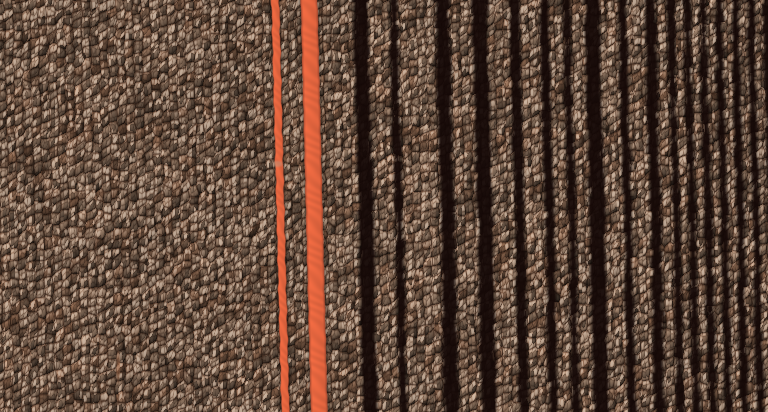
Give the GLSL for this texture, as a Shadertoy shader.

```glsl
// Looped brown carpet: a flat field at left, two orange stripes, then ribs cut by dark grooves.
// Staggered cellular noise at two scales makes yarn loops and their plies; distances to
// slightly leaning lines make the stripes and grooves. One unit is the canvas width.

const float LEAN = 0.0245;                   // sideways drift of all rows per unit height
const vec2 LOOP_SIZE = vec2(0.0112, 0.0125); // width and length of a yarn loop
const vec2 PLY_SIZE = vec2(0.0047, 0.0085);  // width and length of a visible ply
const float RIB_START = 0.465;               // where the ribbed part begins

const vec3 GROOVE = vec3(0.070, 0.026, 0.020);
const vec3 YARN_DARK = vec3(0.20, 0.125, 0.085);
const vec3 YARN_MID = vec3(0.485, 0.395, 0.325);
const vec3 YARN_PALE = vec3(0.76, 0.69, 0.625);
const vec3 YARN_RUST = vec3(0.46, 0.31, 0.22);
const vec3 ORANGE = vec3(0.89, 0.395, 0.245);
const vec3 ORANGE_DARK = vec3(0.55, 0.24, 0.16);

// Uneven grooves: centre, half width
const int GROOVE_COUNT = 10;
const vec2 GROOVES[GROOVE_COUNT] = vec2[](
    vec2(0.476, 0.0090), vec2(0.519, 0.0048), vec2(0.582, 0.0088), vec2(0.631, 0.0095),
    vec2(0.676, 0.0056), vec2(0.715, 0.0052), vec2(0.744, 0.0045), vec2(0.777, 0.0095),
    vec2(0.817, 0.0050), vec2(0.853, 0.0066));

// Even grooves at the right
const float FINE_START = 0.880;
const float FINE_PITCH = 0.0208;
const float FINE_HALF = 0.0043;

// Orange stripes: centre, half width
const vec2 THIN_STRIPE = vec2(0.3650, 0.0053);
const vec2 WIDE_STRIPE = vec2(0.4090, 0.0110);

float hash(vec2 p) {
    vec3 q = fract(p.xyx * vec3(0.1031, 0.1030, 0.0973));
    q += dot(q, q.yzx + 33.33);
    return fract((q.x + q.y) * q.z);
}

struct Loop { float gap; vec2 offset; vec2 id; };

// Nearest cell in staggered columns: border distance, offset from its centre and identity
Loop nearestLoop(vec2 p, vec2 size, float slant) {
    vec2 q = p / size;
    float column = floor(q.x), near = 9.0, next = 9.0;
    Loop result = Loop(0.0, vec2(0.0), vec2(0.0));
    for (int i = -1; i <= 1; i++) {
        float c = column + float(i);
        float y = q.y + hash(vec2(c, 7.0)) * 5.0;
        for (int j = -1; j <= 1; j++) {
            vec2 id = vec2(c, floor(y) + float(j));
            vec2 jitter = vec2(hash(id + 11.0), hash(id + 47.0)) - 0.5;
            vec2 d = vec2(q.x, y) - id - 0.5 - jitter * vec2(0.28, 0.65);
            d.x -= slant * d.y * (hash(id + 83.0) * 1.6 - 0.3);
            float dist = length(d * vec2(1.0, 0.72));
            if (dist < near) {
                next = near;
                near = dist;
                result.offset = d;
                result.id = id;
            } else next = min(next, dist);
        }
    }
    result.gap = next - near;
    return result;
}

// Signed distance to the nearest groove, negative inside
float grooveDistance(float x) {
    float d = 1.0;
    for (int i = 0; i < GROOVE_COUNT; i++)
        d = min(d, abs(x - GROOVES[i].x) - GROOVES[i].y);
    float k = max(0.0, floor((x - FINE_START) / FINE_PITCH + 0.5));
    return min(d, abs(x - FINE_START - k * FINE_PITCH) - FINE_HALF);
}

vec3 yarnColour(Loop l, Loop ply, vec2 p, float ribbed) {
    float tone = hash(l.id + 5.0), plyTone = hash(ply.id + 17.0);
    float body = smoothstep(-0.12, 0.34, l.gap);
    float plyBody = smoothstep(-0.15, 0.45, ply.gap);
    float light = dot(l.offset, vec2(-0.45, 0.50));
    vec3 base = mix(YARN_MID, YARN_RUST, smoothstep(0.6, 0.95, hash(l.id + 29.0)) * 0.6);
    base *= 0.88 + 0.24 * tone + 0.06 * ribbed;
    vec3 col = mix(YARN_DARK, base, body * (0.55 + 0.45 * plyBody));
    col *= 0.66 + 0.66 * plyTone + 0.75 * light;
    float glint = body * plyBody * smoothstep(0.42, 0.92, plyTone + 0.6 * light);
    col = mix(col, YARN_PALE, 0.72 * glint);
    float cloud = sin(p.x * 31.0 + 2.0 * sin(p.y * 17.0)) * sin(p.y * 23.0 + p.x * 13.0);
    return col * (1.03 + 0.04 * cloud);
}

// Lays a softly ribbed orange cord over the colour
vec3 addStripe(vec3 col, vec2 p, vec2 stripe, float wobble, float aa) {
    float x = p.x - stripe.x - wobble * (sin(p.y * 150.0) + 0.7 * sin(p.y * 337.0 + 1.0));
    float edge = abs(x) - stripe.y;
    float across = x / stripe.y;
    float twist = sin(p.y * 430.0 + across * 3.0 + 2.5 * sin(p.y * 91.0));
    vec3 cord = ORANGE * (1.0 + 0.035 * twist - 0.05 * across);
    cord = mix(cord, ORANGE_DARK, smoothstep(0.66, 1.1, abs(across)) * 0.75);
    col *= 1.0 - 0.3 * smoothstep(0.004, 0.0, edge);
    return mix(col, cord, smoothstep(aa, -aa, edge));
}

void mainImage(out vec4 fragColor, in vec2 fragCoord) {
    vec2 p = fragCoord / iResolution.x;
    float aa = 0.8 / iResolution.x;
    float middle = 0.5 * iResolution.y / iResolution.x;
    vec2 s = vec2(p.x + LEAN * (p.y - middle), p.y);

    // Yarn, with ragged loops along the grooves
    vec2 bent = s + vec2(0.0008 * sin(s.y * 70.0 + s.x * 40.0), 0.0);
    Loop l = nearestLoop(bent, LOOP_SIZE, 0.38);
    Loop ply = nearestLoop(bent + 3.0, PLY_SIZE, 0.65);
    vec3 col = yarnColour(l, ply, s, smoothstep(RIB_START - 0.04, RIB_START, s.x));
    float ragged = (hash(l.id + 61.0) - 0.5) * 0.0036 + (hash(ply.id + 3.0) - 0.5) * 0.002;
    float d = grooveDistance(s.x + 0.0006 * sin(s.y * 19.0)) + ragged;
    col *= mix(0.72, 1.0, smoothstep(0.0, 0.004, d));
    vec3 floorCol = GROOVE + 0.09 * col;
    col = mix(floorCol, col, smoothstep(-0.0020 - aa, 0.0012 + aa, d));

    // Orange cords
    col = addStripe(col, s, THIN_STRIPE, 0.0005, aa);
    col = addStripe(col, s, WIDE_STRIPE, 0.0003, aa);

    // Pale stray fibres
    float tuft = length((p - vec2(0.361, 0.323)) / vec2(0.010, 0.006));
    float thread = length((p - vec2(0.154, 0.060)) / vec2(0.0035, 0.026));
    col = mix(col, YARN_PALE * vec3(1.0, 0.85, 0.78), 0.5 * smoothstep(1.0, 0.3, tuft));
    col = mix(col, YARN_RUST * 1.35, 0.5 * smoothstep(1.0, 0.4, thread));
    fragColor = vec4(clamp(col, 0.0, 1.0), 1.0);
}
```
